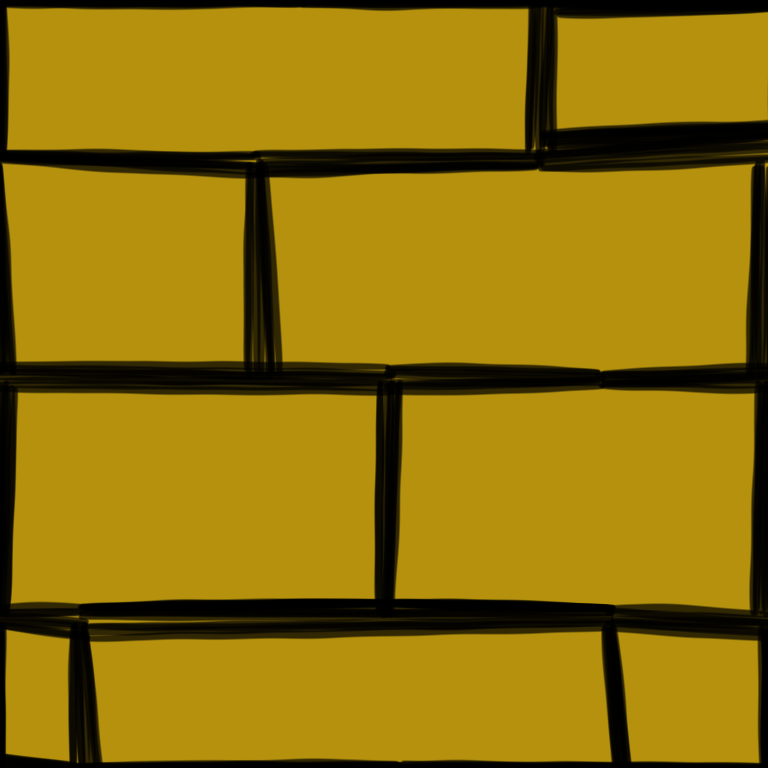
Reproduce this texture procedurally as a WebGL 1 fragment shader.

```glsl
precision highp float;
// Hand-inked brick wall: flat ochre bricks in four uneven courses.
// Every mortar line is a bundle of translucent black pen strokes; their
// transmittances multiply, which leaves streaks where few strokes overlap.

uniform vec2 u_resolution;

float hash(vec2 p) {
  return fract(sin(dot(p, vec2(127.1, 311.7))) * 43758.55);
}

// One-dimensional gradient noise, one independent curve per lane
float gradientNoise(float x, float lane) {
  float cell = floor(x), f = x - cell;
  float g0 = hash(vec2(cell, lane)) * 2.0 - 1.0;
  float g1 = hash(vec2(cell + 1.0, lane)) * 2.0 - 1.0;
  return mix(g0 * f, g1 * (f - 1.0), f * f * (3.0 - 2.0 * f));
}

// Light passing a bundle of strokes. q = (along, across), span = start and end,
// edges = low and high side at the start, then low and high side at the end.
float strokes(vec2 q, vec2 span, vec4 edges) {
  float seed = dot(edges, vec4(0.13, 0.37, 0.71, 0.19)) + span.x * 0.23;
  float soft = max(1.2, 768.0 / u_resolution.y);
  float light = 1.0;
  for (int i = 0; i < 8; i++) {
    float id = float(i);
    float lane = seed + id * 3.7;
    vec2 r = vec2(hash(vec2(id, seed)), hash(vec2(seed, id + 9.0))) - 0.5;

    // Jitter the stroke's ends and bend it a little
    vec2 ends = mix(edges.xz + 4.0, edges.yw - 4.0, clamp(id / 7.0 + r * 0.25, 0.0, 1.0));
    float start = span.x + r.x * 9.0;
    float len = span.y + r.y * 9.0 - start;
    float t = (q.x - start) / len;
    float s = clamp(t, 0.0, 1.0);
    float arch = 4.0 * s * (1.0 - s);
    float center = mix(ends.x, ends.y, s) + arch * (r.x + r.y) * 2.5
                 + gradientNoise(q.x / 70.0, lane) * 3.0;

    // Tapered pen line with rounded tips
    float d = length(vec2((t - s) * len, q.y - center));
    float halfWidth = 2.6 + 1.5 * sqrt(arch);
    light *= 1.0 - 0.73 * (1.0 - smoothstep(halfWidth - soft, halfWidth + soft, d));
  }
  return light;
}

// Horizontal mortar bed through four knots
float bed(vec2 p, vec4 knots, vec4 top, vec4 bottom) {
  float light = 1.0;
  for (int i = 0; i < 3; i++) {
    light *= strokes(p, vec2(knots[i], knots[i + 1]),
                     vec4(top[i], bottom[i], top[i + 1], bottom[i + 1]));
  }
  return light;
}

// Upright joints of a course: wall sides (left top, left bottom,
// right top, right bottom) and one joint between bricks
float course(vec2 p, vec2 span, vec4 sides, vec4 joint) {
  return strokes(p.yx, span, vec4(-8.0, sides.x, -8.0, sides.y))
       * strokes(p.yx, span, joint)
       * strokes(p.yx, span, vec4(sides.z, 776.0, sides.w, 776.0));
}

void main() {
  // Wall space: 768 units across the canvas, y downwards
  vec2 p = gl_FragCoord.xy / u_resolution;
  p = vec2(p.x, 1.0 - p.y) * 768.0;

  // Mortar beds from top to bottom
  float light = bed(p, vec4(-8, 300, 540, 776), vec4(-8), vec4(9, 9, 9, 12));
  light *= bed(p, vec4(-8, 255, 540, 776), vec4(148, 149, 148, 128), vec4(164, 179, 173, 164));
  light *= bed(p, vec4(-8, 390, 600, 776), vec4(361, 363, 368, 362), vec4(394, 396, 390, 394));
  light *= bed(p, vec4(-8, 85, 610, 776), vec4(605, 603, 604, 611), vec4(629, 642, 632, 642));
  light *= bed(p, vec4(-8, 75, 400, 776), vec4(750, 761, 759, 762), vec4(776));

  // Extra passes that thicken the beds: upper right brick, lowest course
  light *= strokes(p, vec2(556, 780), vec4(-8, 19, -8, 12));
  light *= strokes(p, vec2(546, 780), vec4(129, 150, 118, 140));
  light *= strokes(p, vec2(85, 385), vec4(603, 612, 598, 608));
  light *= strokes(p, vec2(385, 610), vec4(598, 608, 604, 612));

  // Upright joints; the lowest course has a second one
  light *= course(p, vec2(0, 149), vec4(8, 8, 776, 776), vec4(526, 560, 521, 558));
  light *= course(p, vec2(166, 372), vec4(4, 18, 750, 744), vec4(245, 269, 241, 284));
  light *= course(p, vec2(386, 612), vec4(18, 10, 755, 749), vec4(376, 406, 374, 396));
  light *= course(p, vec2(628, 776), vec4(8, 8, 757, 758), vec4(69, 90, 68, 105));
  light *= strokes(p.yx, vec2(627, 776), vec4(600, 618, 612, 634));

  vec3 ochre = vec3(0.71, 0.57, 0.05);
  gl_FragColor = vec4(ochre * light, 1.0);
}
```
